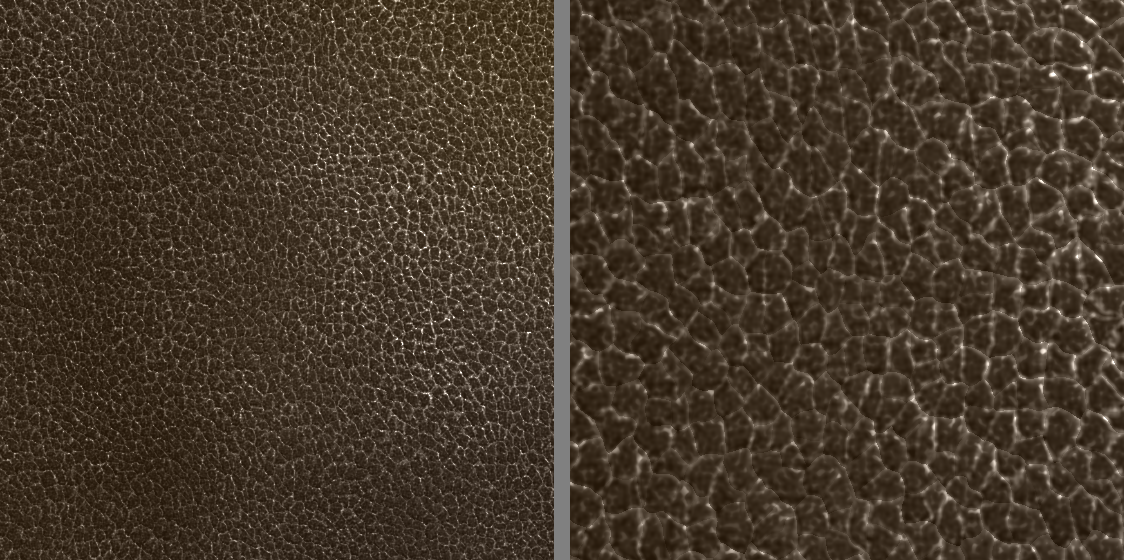
Left: the whole. Right: its middle third, enlarged.
Write a Shadertoy shader that draws this texture.

```glsl
vec2 hash2(vec2 p) {
    return fract(sin(vec2(dot(p, vec2(127.1, 311.7)), dot(p, vec2(269.5, 183.3)))) * 43758.5);
}

float gradientNoise(vec2 p) {
    vec2 i = floor(p), f = fract(p);
    vec2 u = f * f * f * (f * (f * 6.0 - 15.0) + 10.0);
    vec2 x = vec2(1, 0);
    float a = dot(hash2(i) * 2.0 - 1.0, f);
    float b = dot(hash2(i + x.xy) * 2.0 - 1.0, f - x.xy);
    float c = dot(hash2(i + x.yx) * 2.0 - 1.0, f - x.yx);
    float d = dot(hash2(i + 1.0) * 2.0 - 1.0, f - 1.0);
    return mix(mix(a, b, u.x), mix(c, d, u.x), u.y);
}

vec2 site(vec2 cell) {
    return cell + 0.04 + 0.92 * hash2(cell);
}

// x: crease strength, y: distance to the nearest edge, zw: offset from the pebble centre
vec4 pebbles(vec2 p) {
    vec2 base = floor(p), nearCell = base, toNear = vec2(8);
    for (int y = -1; y <= 1; y++)
    for (int x = -1; x <= 1; x++) {
        vec2 cell = base + vec2(x, y);
        vec2 r = site(cell) - p;
        if (dot(r, r) < dot(toNear, toNear)) {
            toNear = r;
            nearCell = cell;
        }
    }
    float crease = 0.0, edge = 8.0;
    for (int y = -2; y <= 2; y++)
    for (int x = -2; x <= 2; x++) {
        vec2 cell = nearCell + vec2(x, y);
        if (x == 0 && y == 0) continue;
        vec2 r = site(cell) - p;
        vec2 across = normalize(r - toNear);
        float d = dot(0.5 * (toNear + r), across);
        // both pebbles sharing an edge agree on its strength; upright creases are stronger
        float strength = mix(0.3, 1.0, hash2(cell + nearCell + 0.5).x);
        strength *= 0.75 + 0.35 * abs(across.x);
        crease = max(crease, strength * (1.0 - smoothstep(0.0, 0.2, d)));
        edge = min(edge, d);
    }
    return vec4(crease, edge, -toNear);
}

void mainImage(out vec4 fragColor, in vec2 fragCoord) {
    vec2 uv = fragCoord / iResolution.xy;
    vec2 p = fragCoord / iResolution.y;

    // bend the grain along slow flows, then roughen the outlines
    vec2 flow = vec2(gradientNoise(p * 4.0), gradientNoise(p * 4.0 + 37.0));
    vec2 wobble = vec2(gradientNoise(p * 75.0), gradientNoise(p * 75.0 + 19.0));
    vec2 q = (p + 0.05 * flow) * vec2(60, 48) + 0.36 * wobble;
    q.x += 0.2 * q.y;
    vec4 pebble = pebbles(q);

    // broad sheen: a bright fold on the right, a dark lower left
    float fold = exp(-pow((uv.x - 0.76 + 0.25 * (uv.y - 0.5)) / 0.2, 2.0))
               * exp(-pow((uv.y - 0.5) / 0.3, 2.0));
    float corner = smoothstep(0.7, 1.9, uv.x + uv.y);
    float leftRim = smoothstep(0.3, 0.0, uv.x) * smoothstep(0.4, 1.0, uv.y);
    float sheen = 0.64 + 0.5 * fold + 0.4 * corner + 0.4 * leftRim
                + 0.4 * gradientNoise(p * 5.0 + 8.0);

    // pores and glints
    float grain = gradientNoise(p * 250.0);
    float mottle = gradientNoise(p * 120.0 + 5.0);
    float glint = smoothstep(0.1, 0.5, grain + 0.5 * mottle);

    // domed pebbles lit from the upper right
    float facing = dot(pebble.zw, vec2(0.6, 0.8));
    float rim = 1.0 - smoothstep(0.05, 0.34, pebble.y);
    float lit = smoothstep(0.05, 0.5, facing) * rim;
    float shade = smoothstep(0.0, 0.5, -facing) * rim;

    float tone = 0.193 + 0.035 * corner + 0.03 * fold + 0.11 * grain + 0.07 * mottle;
    tone += 0.05 * gradientNoise(p * 3.0 + 21.0);
    tone += pebble.x * sheen * (0.23 + 0.34 * grain + 0.2 * mottle);
    tone += lit * sheen * (0.1 + 0.32 * glint);
    tone += 0.07 * glint * sheen - 0.055 * shade;
    // soft floor keeps the darkest hollows brown
    tone = 0.135 + 0.5 * (tone - 0.135 + sqrt(pow(tone - 0.135, 2.0) + 0.0006));

    // warm at the top right, greyer at the lower right
    vec3 leather = tone - vec3(0.0, 0.052, 0.108);
    leather += vec3(0.012, 0.006, -0.025) * smoothstep(1.2, 1.9, uv.x + uv.y);
    leather += vec3(-0.006, 0.0, 0.014) * smoothstep(0.3, 1.0, uv.x - uv.y + 0.3);
    fragColor = vec4(clamp(leather, 0.0, 1.0), 1.0);
}
```
